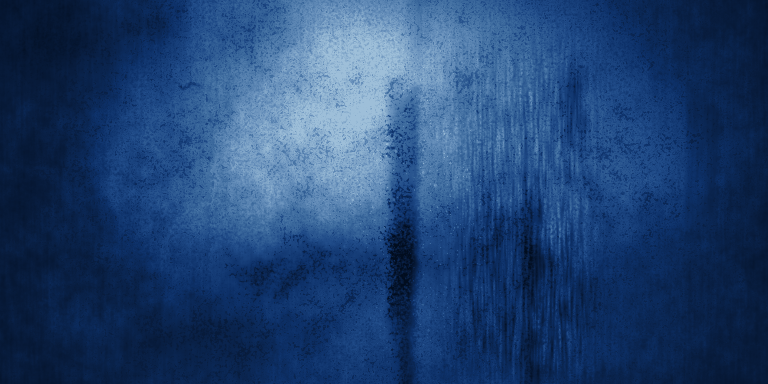
This texture is drawn by a WebGL 2 fragment shader. Its source:

```glsl
#version 300 es
precision highp float;
// Weathered blue metal wall: soft light from above, dark runs, scratches and grain.

uniform vec2 u_resolution;
out vec4 fragColor;

vec2 hash2(vec2 p) {
    vec3 q = fract(p.xyx * vec3(0.1031, 0.1030, 0.0973));
    q += dot(q, q.yzx + 33.33);
    return fract((q.xx + q.yz) * q.zy);
}

float cornerSlope(vec2 cell, vec2 offset, vec2 f) {
    return dot(hash2(cell + offset) * 2.0 - 1.0, f - offset);
}

// Gradient noise, roughly -1 to 1
float gradientNoise(vec2 p) {
    vec2 i = floor(p), f = fract(p);
    vec2 u = f * f * f * (f * (f * 6.0 - 15.0) + 10.0);
    float low = mix(cornerSlope(i, vec2(0, 0), f), cornerSlope(i, vec2(1, 0), f), u.x);
    float high = mix(cornerSlope(i, vec2(0, 1), f), cornerSlope(i, vec2(1, 1), f), u.x);
    return 2.0 * mix(low, high, u.y);
}

float fbm(vec2 p, int octaves) {
    float sum = 0.0, amplitude = 0.55;
    for (int i = 0; i < octaves; i++) {
        sum += amplitude * gradientNoise(p);
        p = mat2(1.6, 1.2, -1.2, 1.6) * p + 17.3;
        amplitude *= 0.7;
    }
    return sum;
}

float blob(vec2 p, vec2 center, vec2 radius) {
    vec2 q = (p - center) / radius;
    return exp(-dot(q, q));
}

// Soft upright box: half width and vertical span, each with a feathered edge
float run(vec2 p, float x, float halfWidth, vec2 span, vec2 feather) {
    float across = 1.0 - smoothstep(-feather.x, feather.x, abs(p.x - x) - halfWidth);
    float below = smoothstep(span.x - feather.y, span.x + feather.y, p.y);
    float above = 1.0 - smoothstep(span.y - feather.y, span.y + feather.y, p.y);
    return across * below * above;
}

// One small round chip in some of the grid cells
float flecks(vec2 p, float scale, float density) {
    vec2 cell = floor(p * scale);
    vec2 pick = hash2(cell + 71.0);
    vec2 center = 0.3 + 0.4 * hash2(cell + 9.0);
    float d = length(fract(p * scale) - center) - mix(0.06, 0.22, pick.y);
    return step(pick.x, density) * (1.0 - smoothstep(-0.1, 0.1, d));
}

// Tone 0 is near black, tone 6 is pale blue
vec3 blueRamp(float tone) {
    vec3 shades[7] = vec3[7](
        vec3(0.005, 0.05, 0.12), vec3(0.03, 0.11, 0.24), vec3(0.05, 0.19, 0.41),
        vec3(0.12, 0.29, 0.53), vec3(0.24, 0.42, 0.62), vec3(0.40, 0.56, 0.73),
        vec3(0.62, 0.75, 0.85));
    float t = clamp(tone, 0.0, 5.999);
    int i = int(t);
    return mix(shades[i], shades[i + 1], fract(t));
}

float lightTone(vec2 p) {
    float tone = 0.4 + 2.5 * blob(p, vec2(1.02, 0.50), vec2(0.80, 0.80));
    tone += 2.8 * blob(p, vec2(0.88, 0.84), vec2(0.37, 0.34));
    tone += 1.3 * blob(p, vec2(0.80, 0.57), vec2(0.30, 0.16));
    tone += 1.5 * blob(p, vec2(1.60, 0.58), vec2(0.26, 0.18));
    tone += 1.2 * blob(p, vec2(1.28, 0.86), vec2(0.33, 0.18));
    tone += 0.8 * blob(p, vec2(0.45, 0.60), vec2(0.25, 0.20));
    return tone;
}

void main() {
    vec2 p = gl_FragCoord.xy / u_resolution.y;
    p.x += 1.0 - 0.5 * u_resolution.x / u_resolution.y;

    float clouds = fbm(p * 4.0 + 3.0, 5);
    float mottle = fbm(p * 17.0 + 40.0, 5);
    float grain = fbm(p * 118.0, 2);
    float drips = fbm(p * vec2(45.0, 5.0) + 60.0, 3);
    float brushed = gradientNoise(p * vec2(150.0, 14.0)) + 0.6 * gradientNoise(p * vec2(75.0, 4.0) + 8.0);
    vec2 ragged = p + vec2(0.012 * mottle + 0.010 * clouds + 0.016 * grain, 0.04 * clouds + 0.02 * mottle);

    // Lit wall with cloudy wear
    float tone = lightTone(p + 0.03 * clouds) + 0.4 * clouds + 0.3 * mottle + 0.12 * drips;

    // Grime: a horizontal belt and stained patches
    float grime = 1.2 * blob(ragged, vec2(0.86, 0.33), vec2(0.28, 0.08));
    grime += 0.8 * blob(ragged, vec2(0.70, 0.28), vec2(0.09, 0.06));
    grime += 0.7 * blob(ragged, vec2(1.25, 0.34), vec2(0.18, 0.10));
    grime += 0.5 * blob(ragged, vec2(0.62, 0.12), vec2(0.28, 0.10));
    grime += 0.4 * blob(ragged, vec2(0.20, 0.88), vec2(0.22, 0.12));
    tone -= grime * (0.9 + 0.6 * mottle + 0.7 * grain);

    // Dark vertical runs
    float runs = 1.6 * run(ragged, 1.05, 0.036, vec2(0.17, 0.75), vec2(0.018, 0.06));
    runs += 0.3 * run(ragged, 1.05, 0.034, vec2(0.21, 0.43), vec2(0.016, 0.04));
    runs += 1.2 * run(ragged, 1.058, 0.024, vec2(-0.2, 0.17), vec2(0.02, 0.06));
    runs += 0.7 * run(ragged, 1.09, 0.018, vec2(0.80, 1.2), vec2(0.03, 0.12));
    runs += 0.9 * run(ragged, 1.385, 0.020, vec2(-0.2, 0.60), vec2(0.025, 0.16));
    runs += 1.1 * run(ragged, 1.49, 0.026, vec2(0.60, 0.81), vec2(0.022, 0.06));
    runs += 0.5 * run(ragged, 0.547, 0.002, vec2(0.30, 0.78), vec2(0.006, 0.06));
    runs += 0.35 * run(ragged, 1.83, 0.045, vec2(0.42, 0.75), vec2(0.012, 0.06));
    tone -= runs * (0.95 + 0.7 * grain + 0.3 * mottle);

    // Brushed streaks on the right and a short scratch on the left
    float brushZone = run(p, 1.36, 0.17, vec2(0.05, 0.84), vec2(0.08, 0.12));
    tone += (0.08 + 0.65 * brushZone) * brushed * (1.0 + grain) - 0.35 * brushZone * (1.0 - drips);
    tone -= 1.2 * blob(ragged, vec2(0.495, 0.78), vec2(0.035, 0.008));

    // Fine dark pits gathered in worn patches, grain and pale chips
    float lit = smoothstep(0.4, 3.0, tone);
    float wear = grain + 0.4 * mottle - 0.4 * clouds;
    float pits = smoothstep(0.05, 0.75, wear);
    tone += lit * (1.0 * grain + 0.3 - 1.7 * pits);
    float chipZone = blob(p, vec2(1.12, 0.45), vec2(0.25, 0.40));
    tone += chipZone * (1.0 * flecks(p, 55.0, 0.08) + 1.2 * flecks(p + 0.37, 115.0, 0.13));

    fragColor = vec4(blueRamp(tone), 1.0);
}
```
